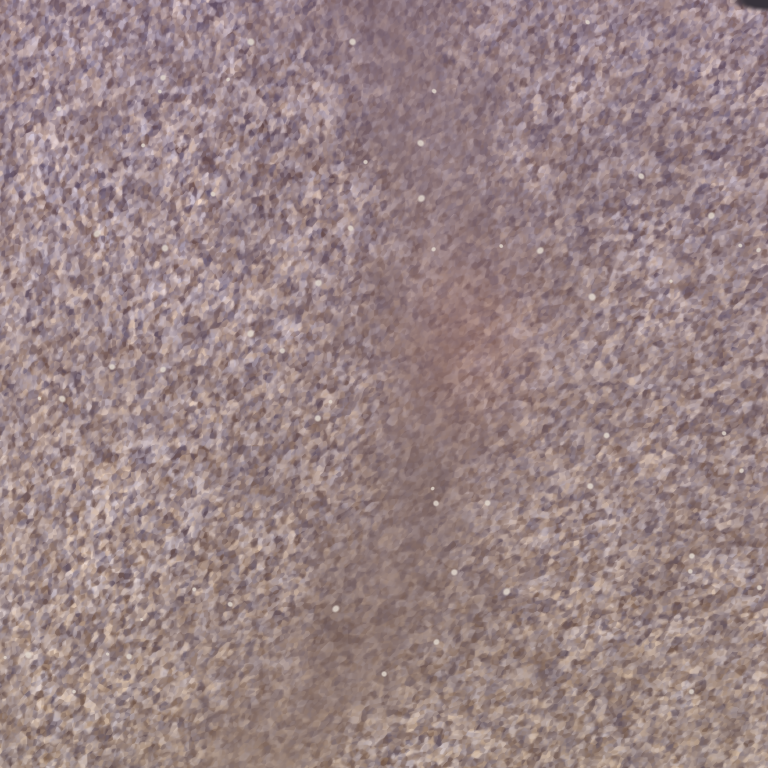
Write a Shadertoy shader that draws this texture.

```glsl
// Mauve-grey gritty ground: short leaning flecks, a calm worn trail and a few bright specks.

vec3 hash3(vec2 p) {
    vec3 q = fract(p.xyx * vec3(0.1031, 0.1030, 0.0973));
    q += dot(q, q.yxz + 33.33);
    return fract((q.xxy + q.yzz) * q.zyx);
}

float valueNoise(vec2 p) {
    vec2 i = floor(p), f = fract(p);
    f = f * f * (3.0 - 2.0 * f);
    float low = mix(hash3(i).x, hash3(i + vec2(1, 0)).x, f.x);
    float high = mix(hash3(i + vec2(0, 1)).x, hash3(i + vec2(1, 1)).x, f.x);
    return mix(low, high, f.y);
}

float cloud(vec2 p) {
    float sum = 0.0, amp = 0.5;
    for (int i = 0; i < 4; i++) {
        sum += amp * (valueNoise(p) - 0.5);
        p = mat2(1.6, 1.2, -1.2, 1.6) * p + 7.3;
        amp *= 0.55;
    }
    return sum;
}

// Soft blend of jittered oval flecks: x is tone, y is hue, both centred on zero.
vec2 flecks(vec2 uv, vec2 cells, float lean, float stretch) {
    vec2 p = uv * cells, cell = floor(p);
    vec2 sum = vec2(0.0);
    float total = 0.0001;
    for (int y = -2; y <= 2; y++) {
        for (int x = -2; x <= 2; x++) {
            vec2 id = cell + vec2(x, y);
            vec3 shape = hash3(id + 11.7);
            vec3 tint = hash3(id + 83.1);
            vec2 d = (p - id - shape.xy) * cells.x / cells;
            float angle = lean + (shape.z - 0.5) * 1.3;
            float c = cos(angle), s = sin(angle);
            d = vec2(c * d.x - s * d.y, s * d.x + c * d.y);
            d.y /= stretch;
            float weight = exp(-9.0 * dot(d, d)) * (0.5 + tint.z);
            sum += weight * (tint.xy - 0.5);
            total += weight;
        }
    }
    return sum / total;
}

// Rare pale chips, one candidate per cell.
float specks(vec2 uv) {
    vec2 p = uv * 45.0, id = floor(p);
    vec3 h = hash3(id + 217.0);
    vec2 d = fract(p) - 0.3 - 0.4 * h.xy;
    d.x += 0.4 * (h.y - 0.5) * d.y;
    float radius = 0.10 + 0.12 * h.x;
    return step(0.975, h.z) * (1.0 - smoothstep(radius * 0.5, radius * 1.3, length(d)));
}

void mainImage(out vec4 fragColor, in vec2 fragCoord) {
    vec2 uv = fragCoord / iResolution.y;
    float broad = cloud(uv * 5.0);
    float patches = cloud(uv * 16.0 + 31.0);

    // Worn trail, where the grit is flatter and darker
    float centre = 0.36 + 0.75 * uv.y - 0.62 * uv.y * uv.y;
    float offset = (uv.x - centre + 0.16 * broad) / 0.13;
    float trail = exp(-offset * offset);
    float relief = mix(1.08, 0.42, trail) * (1.0 + 0.6 * patches);
    relief *= mix(1.0, 0.85, smoothstep(0.5, 0.8, uv.x));

    // Two sizes of fleck, upright at upper left and flatter at lower right
    float lean = mix(0.35, 0.9, smoothstep(0.4, 1.5, uv.x + 1.0 - uv.y));
    vec2 coarse = flecks(uv, vec2(125.0, 98.0), lean, 1.6);
    vec2 fine = flecks(uv + 3.7, vec2(215.0, 175.0), lean, 1.5);
    float tone = relief * (0.27 * coarse.x + 0.17 * fine.x);
    float hue = relief * (0.6 * coarse.y + 0.5 * fine.y);

    // Base colour and broad light
    vec3 color = vec3(0.608, 0.528, 0.532);
    color += tone * vec3(1.0, 1.02, 0.93);
    color += 0.07 * broad + 0.11 * patches;
    color -= trail * vec3(0.055, 0.06, 0.062);
    color += 0.02 * (1.0 - smoothstep(0.0, 0.5, uv.x));

    // Violet at the top, ochre below, and stray hues in single flecks
    color += (uv.y - 0.5) * vec3(-0.015, -0.02, 0.045);
    color += hue * vec3(0.065, 0.015, -0.085);
    vec2 rust = (uv - vec2(0.61, 0.56)) / vec2(0.09, 0.11);
    color += exp(-dot(rust, rust)) * vec3(0.035, 0.005, -0.01);

    // Pale chips and the shadowed upper right corner
    color = mix(color, vec3(0.88, 0.84, 0.80), 0.85 * specks(uv));
    float corner = length((uv - 1.0) / vec2(0.045, 0.014));
    color = mix(vec3(0.22, 0.20, 0.23), color, smoothstep(0.6, 1.2, corner));

    fragColor = vec4(clamp(color, 0.0, 1.0), 1.0);
}
```
